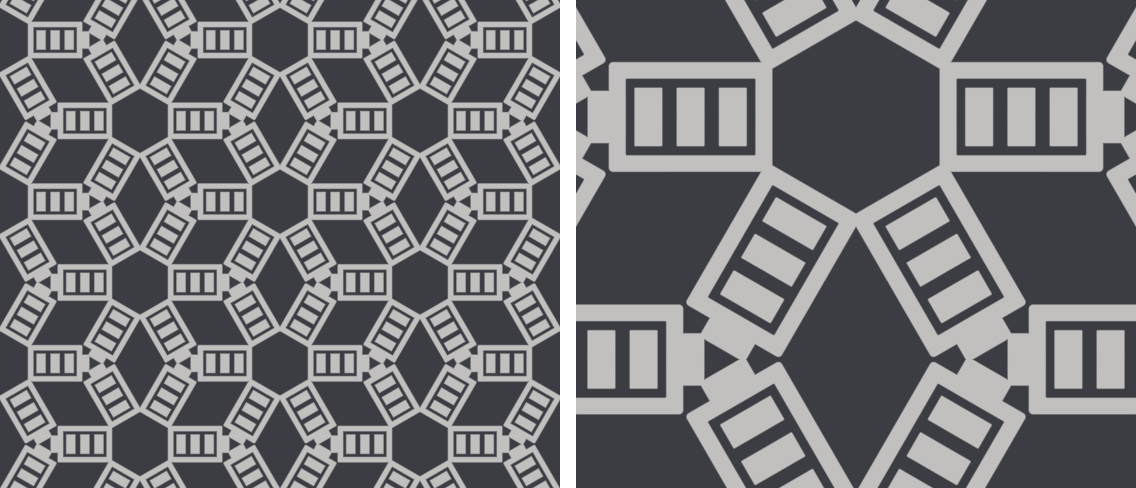
Left, the full canvas; right, a detail of the centre.
A WebGL 1 fragment shader for this pattern:

```glsl
precision highp float;

uniform vec2 u_resolution;

const float PI = 3.14159265;
const vec2 PERIOD = vec2(384.0, 221.7);

// Offset from the nearest hexagon centre on a triangular lattice.
vec2 latticeOffset(vec2 p) {
  vec2 a = mod(p + 0.5 * PERIOD, PERIOD) - 0.5 * PERIOD;
  vec2 b = mod(p, PERIOD) - 0.5 * PERIOD;
  return dot(a, a) < dot(b, b) ? a : b;
}

// Fold six spokes into one: x runs along the spoke, y across it.
vec2 foldSpokes(vec2 p) {
  float angle = mod(atan(p.y, p.x) + PI / 6.0, PI / 3.0) - PI / 6.0;
  return length(p) * vec2(cos(angle), abs(sin(angle)));
}

float roundedBox(vec2 p, vec2 halfSize, float radius) {
  vec2 d = abs(p) - halfSize + radius;
  return length(max(d, 0.0)) + min(max(d.x, d.y), 0.0) - radius;
}

// Signed distance to one framed cell with three bars and a terminal.
float batteryDistance(vec2 p) {
  vec2 c = p - vec2(75.6, 0.0);
  float body = roundedBox(c, vec2(37.4, 25.1), 2.0);
  float window = roundedBox(c, vec2(29.6, 17.5), 0.6);
  float nearestBar = 19.3 * clamp(floor(c.x / 19.3 + 0.5), -1.0, 1.0);
  float bars = roundedBox(c - vec2(nearestBar, 0.0), vec2(6.4, 13.4), 0.6);
  float terminal = roundedBox(p - vec2(116.0, 0.0), vec2(6.7, 12.0), 0.3);
  float frame = min(max(body, -window), terminal);
  return min(frame, bars);
}

void main() {
  // The canvas is two lattice periods wide.
  float unitsPerPixel = 2.0 * PERIOD.x / u_resolution.x;
  vec2 p = gl_FragCoord.xy * unitsPerPixel - vec2(0.0, 171.0);

  float d = batteryDistance(foldSpokes(latticeOffset(p)));
  float ink = 1.0 - smoothstep(-unitsPerPixel, unitsPerPixel, d);

  vec3 slate = vec3(0.23, 0.24, 0.26);
  vec3 silver = vec3(0.76, 0.75, 0.75);
  gl_FragColor = vec4(mix(slate, silver, ink), 1.0);
}
```
